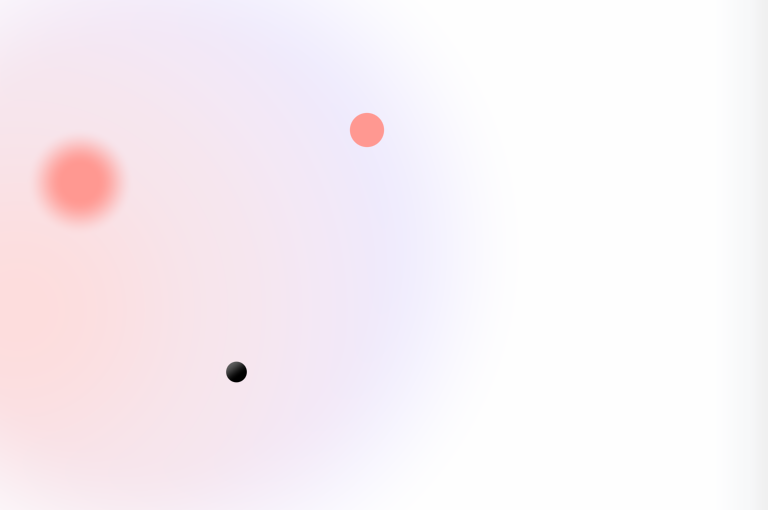
Reproduce this background procedurally as a WebGL 1 fragment shader.

```glsl
precision highp float;
// A soft backdrop: a large blurred disc tinted from pink to lavender on white,
// with a blurred coral spot, a crisp coral dot, a small shaded black ball and
// a faint grey shadow on the right. Lengths are in units of canvas height.

uniform vec2 u_resolution;

#define GLOW_CENTER vec2(0.314, 0.510)
#define GLOW_RADIUS 0.569
#define GLOW_BLUR   0.165
#define TINT_CENTER vec2(0.035, 0.392)
#define SPOT_CENTER vec2(0.157, 0.643)
#define SPOT_RADIUS 0.070
#define SPOT_BLUR   0.036
#define DOT_CENTER  vec2(0.7196, 0.7451)
#define DOT_RADIUS  0.0335
#define BALL_CENTER vec2(0.4637, 0.2706)
#define BALL_RADIUS 0.0203
#define SHADE_WIDTH 0.115

const vec3 WHITE    = vec3(0.996, 0.996, 0.998);
const vec3 PINK     = vec3(0.992, 0.867, 0.867);
const vec3 ROSE     = vec3(0.965, 0.902, 0.933);
const vec3 LILAC    = vec3(0.953, 0.910, 0.965);
const vec3 LAVENDER = vec3(0.933, 0.918, 0.992);
const vec3 CORAL    = vec3(1.000, 0.596, 0.569);
const vec3 COOL     = vec3(0.967, 0.971, 0.975);
const vec3 GREY     = vec3(0.941);

// Coverage of a disc whose edge fades over +-blur.
float disc(vec2 p, vec2 center, float radius, float blur) {
    return 1.0 - smoothstep(radius - blur, radius + blur, length(p - center));
}

// Radial tint, from warm pink at its centre to lavender far out.
vec3 glowTint(float r) {
    vec3 c = mix(PINK, ROSE, smoothstep(0.02, 0.48, r));
    c = mix(c, LILAC, smoothstep(0.42, 0.63, r));
    return mix(c, LAVENDER, smoothstep(0.58, 0.80, r));
}

void main() {
    vec2 p = gl_FragCoord.xy / u_resolution.y;
    float aspect = u_resolution.x / u_resolution.y;
    float edge = 0.75 / u_resolution.y;

    // Large tinted glow
    vec3 color = mix(WHITE, glowTint(length(p - TINT_CENTER)),
                     disc(p, GLOW_CENTER, GLOW_RADIUS, GLOW_BLUR));

    // Shadow along the right border
    float shade = 1.0 - (aspect - p.x) / SHADE_WIDTH;
    color = mix(color, COOL, smoothstep(0.0, 0.75, shade));
    color = mix(color, GREY, smoothstep(0.65, 1.0, shade));

    // Coral spot and dot
    color = mix(color, CORAL, disc(p, SPOT_CENTER, SPOT_RADIUS, SPOT_BLUR));
    color = mix(color, CORAL, disc(p, DOT_CENTER, DOT_RADIUS, edge));

    // Black ball, lit from the upper left
    vec2 q = (p - BALL_CENTER) / BALL_RADIUS;
    float light = smoothstep(-0.5, 1.1, dot(q, vec2(-0.6, 0.8)));
    color = mix(color, vec3(0.38 * light),
                disc(p, BALL_CENTER, BALL_RADIUS, edge));

    gl_FragColor = vec4(color, 1.0);
}
```
